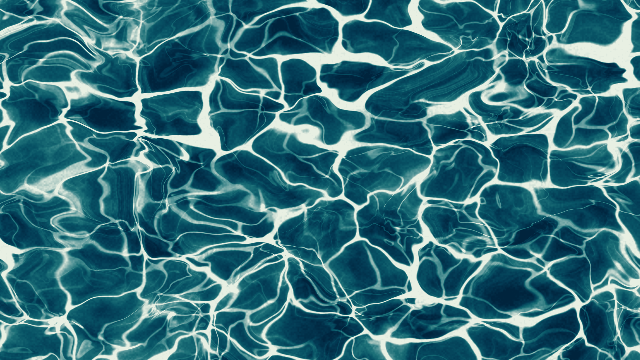
A WebGL 2 fragment shader for this texture:

```glsl
#version 300 es
precision highp float;
// Sunlit pool water: a bright web of caustic light over deep teal.

uniform vec2 u_resolution;
out vec4 fragColor;

float hash(vec2 p) {
  return fract(sin(dot(p, vec2(127.1, 311.7))) * 43758.5453);
}

vec2 hash2(vec2 p) {
  return vec2(hash(p), hash(p + 37.3));
}

float noise(vec2 p) {
  vec2 i = floor(p), f = fract(p);
  f = f * f * f * (f * (f * 6.0 - 15.0) + 10.0);
  return mix(mix(hash(i), hash(i + vec2(1, 0)), f.x),
             mix(hash(i + vec2(0, 1)), hash(i + vec2(1, 1)), f.x), f.y);
}

// Signed two-channel noise for bending coordinates
vec2 bend(vec2 p) {
  return vec2(noise(p), noise(p + vec2(19.7, 53.1))) * 2.0 - 1.0;
}

float fbm(vec2 p) {
  float sum = 0.0, amp = 0.53;
  for (int i = 0; i < 4; i++) {
    sum += amp * noise(p);
    p = mat2(1.6, 1.2, -1.2, 1.6) * p + 7.1;
    amp *= 0.5;
  }
  return sum;
}

// Cell web: x = rounded distance to the nearest edge, y = random value of the cell
vec2 web(vec2 p) {
  vec2 base = floor(p), home = vec2(0), toHome = vec2(0);
  float nearest = 9.0;
  for (int y = -1; y <= 1; y++)
    for (int x = -1; x <= 1; x++) {
      vec2 cell = base + vec2(x, y);
      vec2 to = cell + 0.1 + 0.8 * hash2(cell) - p;
      if (dot(to, to) < nearest) {
        nearest = dot(to, to);
        toHome = to;
        home = cell;
      }
    }
  float sum = 1e-5;
  for (int y = -2; y <= 2; y++)
    for (int x = -2; x <= 2; x++) {
      if (x == 0 && y == 0) continue;
      vec2 cell = home + vec2(x, y);
      vec2 to = cell + 0.1 + 0.8 * hash2(cell) - p;
      sum += exp(-24.0 * dot(0.5 * (toHome + to), normalize(to - toHome)));
    }
  return vec2(-log(sum) / 24.0, hash(home + 5.5));
}

// Deep teal to warm white
vec3 waterColor(float light) {
  vec3 ramp[7] = vec3[7](
    vec3(0.00, 0.14, 0.24), vec3(0.01, 0.23, 0.33), vec3(0.03, 0.33, 0.40),
    vec3(0.11, 0.44, 0.47), vec3(0.34, 0.59, 0.60), vec3(0.60, 0.74, 0.72),
    vec3(0.91, 0.94, 0.89));
  vec3 color = ramp[0];
  for (int i = 1; i < 7; i++)
    color = mix(color, ramp[i], clamp(light * 6.0 - float(i - 1), 0.0, 1.0));
  return color;
}

void main() {
  vec2 p = gl_FragCoord.xy / u_resolution.y;

  // Ripples shrink toward the far edge and grow choppy on the left
  vec2 q = vec2(p.x, p.y + 0.22 * p.y * p.y) * vec2(5.2, 5.8) + 3.0;
  float chop = smoothstep(0.75, 0.0, p.x) * smoothstep(0.0, 0.5, p.y);
  q += 0.36 * bend(q * 0.9) + 0.14 * bend(q * 2.3 + 8.0);
  q += 0.05 * bend(q * 5.0) + chop * 0.14 * bend(q * vec2(2.2, 4.5));

  // Soft swirling light in the depths
  vec2 swirl = q + 0.6 * bend(q * 1.5 + 31.0);
  float light = 0.19 + 0.62 * (fbm(swirl * 1.7) - 0.5);
  float wisp = 1.0 - abs(2.0 * fbm(swirl * 2.2 + 12.0) - 1.0);
  light += 0.26 * pow(wisp, 10.0) * noise(q * 1.2 + 4.0);

  // Broad glow whose reach differs on each side of a filament
  vec2 cells = web(q);
  float edge = max(cells.x, 0.0);
  float reach = mix(0.04, 0.22, cells.y * noise(q * 1.5 + 60.0));
  light += 0.32 * exp(-edge / reach) - 0.08 * smoothstep(0.1, 0.4, edge);

  // Fine secondary threads
  vec2 fine = web(q * 1.6 + 0.35 * bend(q * 1.7 + 90.0) + 40.0);
  float threadMask = smoothstep(0.25, 0.65, noise(q * 0.9 + 71.0) + 0.25 * chop);
  float thread = smoothstep(0.062, 0.01, fine.x) + 0.22 * exp(-max(fine.x, 0.0) / 0.1);
  light += 0.48 * threadMask * thread;

  // Looping filaments that cross the web
  for (int i = 0; i < 2; i++) {
    float offset = float(i) * 33.0;
    vec2 loopPos = q * 0.95 + 0.4 * bend(q * 1.2 + 23.0 + offset);
    float loopLine = abs(fbm(loopPos + 15.0 + offset) - 0.5);
    light += 0.48 * smoothstep(0.022, 0.003, loopLine) * noise(q * 1.1 + 17.0 + offset);
  }

  // Bright filaments, thin in most places and swelling into a few patches
  float width = 0.013 + 0.11 * pow(noise(q * 1.35 + 44.0), 5.0);
  float core = smoothstep(width + 0.024, width - 0.010, cells.x);
  float strength = mix(0.45, 1.0, smoothstep(0.15, 0.5, noise(q * 0.8 + 9.0)));
  light = mix(light, 1.02, core * strength);

  // Fine surface grain
  light += 0.09 * (noise(p * 210.0) - 0.5);
  fragColor = vec4(waterColor(clamp(light, 0.0, 1.0)), 1.0);
}
```
